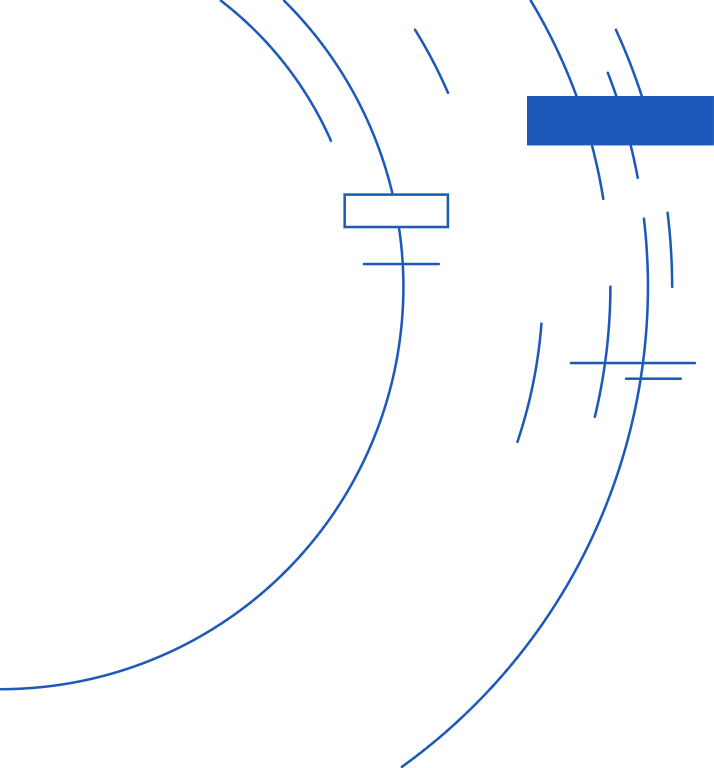
Write a WebGL 1 fragment shader that draws this background.

```glsl
precision highp float;
// Thin blue concentric arcs, short rules and two boxes on a white ground.

uniform vec2 u_resolution;

// Distance to a round-capped arc about the origin, between two angles.
float arc(vec2 p, float radius, float from, float to) {
  float angle = clamp(atan(p.y, p.x), from, to);
  return distance(p, radius * vec2(cos(angle), sin(angle)));
}

// Distance to a horizontal rule starting at a point.
float rule(vec2 p, vec2 start, float len) {
  p -= start;
  return length(vec2(p.x - clamp(p.x, 0.0, len), p.y));
}

// Signed distance to a sharp-cornered box.
float box(vec2 p, vec2 center, vec2 halfSize) {
  vec2 d = abs(p - center) - halfSize;
  return max(d.x, d.y);
}

// Antialiased coverage of the region where the distance is negative.
float cover(float d) {
  return clamp(0.5 - d * u_resolution.y, 0.0, 1.0);
}

float stroke(float d) {
  return cover(d - 0.00165);
}

void main() {
  // The canvas height is one unit.
  vec2 p = gl_FragCoord.xy / u_resolution.y;

  // Arcs around the left centre
  vec2 inner = p - vec2(0.0013, 0.6266);
  float d = arc(inner, 0.5240, -1.5708, 0.7906);
  d = min(d, arc(inner, 0.4698, 0.4166, 0.9154));
  d = min(d, arc(inner, 0.6345, 0.4095, 0.5555));

  // Arcs around the second centre, by ring
  vec2 outer = p - vec2(0.0738, 0.6266);
  d = min(d, arc(outer, 0.6331, -0.3245, -0.0762));
  d = min(d, arc(outer, 0.7210, -0.2370, 0.0));
  d = min(d, arc(outer, 0.7210, 0.1596, 0.5428));
  d = min(d, arc(outer, 0.7699, -0.9473, 0.1153));
  d = min(d, arc(outer, 0.7699, 0.1854, 0.3703));
  d = min(d, arc(outer, 0.8014, 0.0, 0.1205));
  d = min(d, arc(outer, 0.8014, 0.3050, 0.4307));

  // Horizontal rules
  d = min(d, rule(p, vec2(0.4740, 0.6562), 0.0973));
  d = min(d, rule(p, vec2(0.7435, 0.5273), 0.1612));
  d = min(d, rule(p, vec2(0.8153, 0.5069), 0.0710));
  float ink = stroke(d);

  // The outlined box hides the arc behind it; the solid one covers all.
  float frame = box(p, vec2(0.5160, 0.7255), vec2(0.0672, 0.0211));
  ink = max(ink * (1.0 - cover(frame)), stroke(abs(frame)));
  ink = max(ink, cover(box(p, vec2(0.8079, 0.8428), vec2(0.1217, 0.0322))));

  vec3 blue = vec3(0.11, 0.35, 0.72);
  gl_FragColor = vec4(mix(vec3(1.0), blue, ink), 1.0);
}
```
